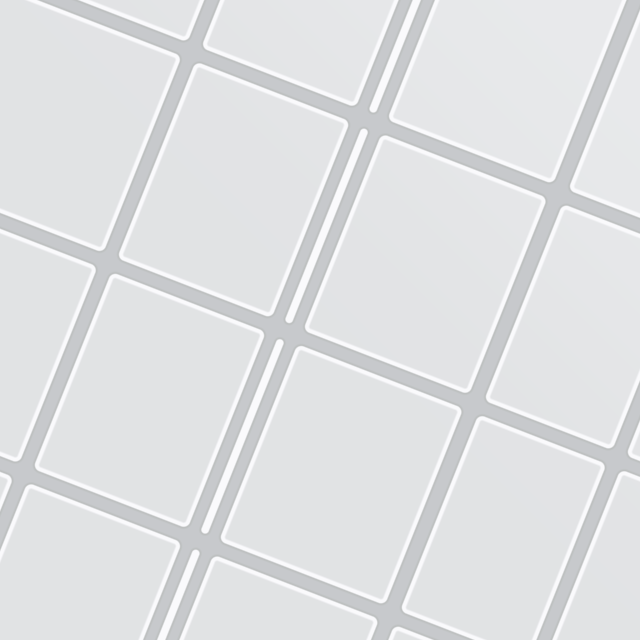
Write a three.js fragment shader that draws this pattern.

```glsl
// Tilted street map: pale rounded blocks with white kerbs, grey roads and a divided avenue.
varying vec2 vUv;

// Coverage of a shape from its signed distance, negative inside.
float cover(float d) {
  return 1.0 - smoothstep(-0.0015, 0.0015, d);
}

// Distance past the edge of a road, negative on the road.
float roadEdge(float across, float centre, float halfWidth) {
  return abs(across - centre) - halfWidth;
}

void main() {
  // Street axes: x along the rows, y down the columns, with a slight shear.
  vec2 p = vec2(vUv.x, 1.0 - vUv.y);
  float tilt = radians(21.2);
  vec2 street = vec2(dot(p, vec2(cos(tilt), sin(tilt))),
                     dot(p, vec2(-sin(tilt), cos(tilt))));
  street.x += 0.01 * (street.y - 0.32);

  // Evenly spaced row roads; columns of uneven width around the avenue.
  float rowDist = abs(fract((street.y - 0.3216) / 0.3542 + 0.5) - 0.5) * 0.3542;
  float avenue = street.x - 0.6016;
  float columnEdge = min(
    min(roadEdge(street.x, 0.3047, 0.0115), abs(avenue) - 0.0263),
    min(roadEdge(street.x, 0.9186, 0.0126), roadEdge(street.x, 1.1576, 0.0115)));

  // Depth into a block with rounded corners, negative on the road.
  float radius = 0.0105;
  vec2 edge = vec2(columnEdge, rowDist - 0.0115);
  float depth = radius - length(max(radius - edge, 0.0));

  // Median strip of the avenue, one capsule per row.
  float median = length(vec2(avenue, max(0.0200 - rowDist, 0.0))) - 0.0060;

  // Roads, a little darker along their sides.
  float roadDepth = min(-depth, median);
  vec3 color = mix(vec3(0.74, 0.75, 0.75), vec3(0.78, 0.79, 0.80),
                   smoothstep(0.001, 0.005, roadDepth));

  // Blocks, lighter toward the upper right, with soft white kerbs.
  vec3 kerb = vec3(0.98, 0.98, 0.99);
  vec3 ground = vec3(0.884, 0.889, 0.896) + 0.025 * smoothstep(1.0, 1.9, vUv.x + vUv.y);
  vec3 block = mix(kerb, ground, smoothstep(0.0045, 0.0085, depth));
  color = mix(color, block, cover(-depth));
  color = mix(color, kerb, cover(median));

  gl_FragColor = vec4(color, 1.0);
}
```
